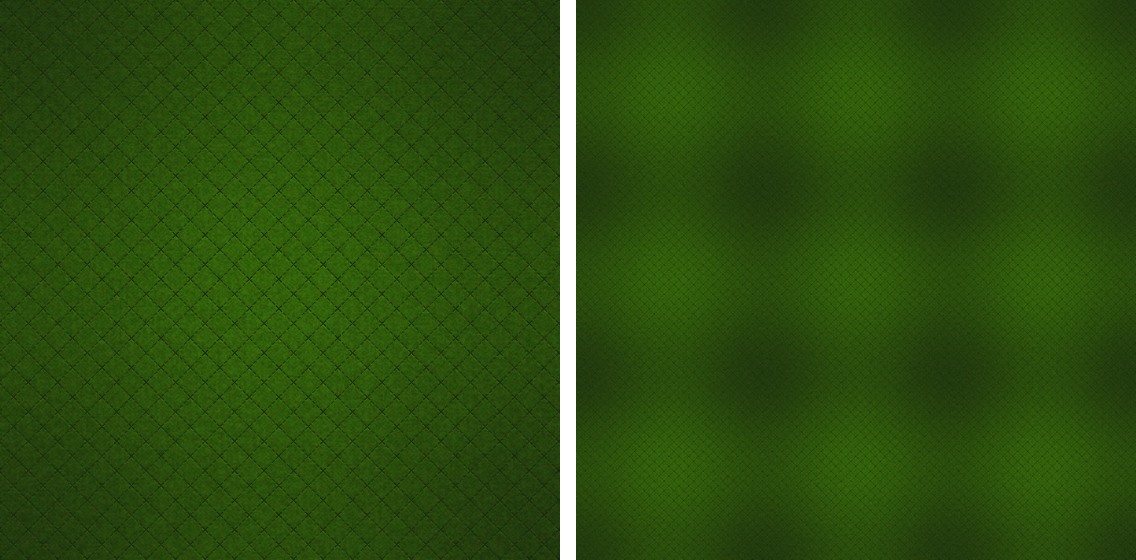
Left: one tile. Right: repeated 3 by 3.
This pattern is drawn by a three.js fragment shader. Its source:

```glsl
// Green felt quilted with a diagonal lattice of dashed stitches, lit softly from the centre.
varying vec2 vUv;

const float TAU = 6.2831853;

// Layout, in canvas units unless noted
const float REPEATS = 19.0;           // diamonds across and down
const vec2 LATTICE_SHIFT = vec2(-0.0020, 0.0014);
const float STITCH_HALF_WIDTH = 0.0007;
const float EDGE_SOFTNESS = 0.0013;
const float CROSS_ARM = 0.17;         // fractions of a diamond edge
const float DASH_CENTRE = 0.362;
const float DASH_HALF_LENGTH = 0.055;
const float GROOVE_WIDTH = 0.0022;
const vec2 LIGHT_OFFSET = vec2(0.0006, 0.0026);

// Colours
const vec3 FELT_CENTRE = vec3(0.200, 0.382, 0.040);
const vec3 FELT_CORNER = vec3(0.134, 0.230, 0.054);
const vec3 THREAD = vec3(0.078, 0.122, 0.050);

// Strengths
const float STITCH_OPACITY = 0.9;
const float DASH_STRENGTH = 0.8;
const float STITCH_WEAR = 0.35;
const float GROOVE_SHADE = 0.05;
const float HIGHLIGHT = 0.2;
const float FINE_GRAIN = 0.20;
const float GRAIN = 0.14;
const float FIBRE = 0.08;
const float MOTTLE = 0.06;
const float WEAVE = 0.035;
const float WARM_FLECKS = 0.035;

float hash(vec2 p) {
  return fract(sin(dot(p, vec2(127.1, 311.7))) * 43758.5453);
}

// Value noise that wraps after a whole number of cells
float wrapNoise(vec2 uv, vec2 cells) {
  vec2 p = uv * cells;
  vec2 cell = floor(p);
  vec2 f = fract(p);
  f = f * f * (3.0 - 2.0 * f);
  float a = hash(mod(cell, cells));
  float b = hash(mod(cell + vec2(1.0, 0.0), cells));
  float c = hash(mod(cell + vec2(0.0, 1.0), cells));
  float d = hash(mod(cell + vec2(1.0, 1.0), cells));
  return mix(mix(a, b, f.x), mix(c, d, f.x), f.y);
}

// Distance from each family of diagonals, as a fraction of a diamond edge
vec2 latticeOffset(vec2 uv) {
  vec2 p = uv - LATTICE_SHIFT;
  vec2 diagonal = vec2(p.x + p.y, p.x - p.y) * REPEATS;
  return abs(fract(diagonal + 0.5) - 0.5);
}

float strokeMask(float alongGap, float across) {
  float edgeLength = 1.0 / (REPEATS * sqrt(2.0));
  float d = length(vec2(max(alongGap, 0.0), across)) * edgeLength - STITCH_HALF_WIDTH;
  return 1.0 - smoothstep(-0.5 * EDGE_SOFTNESS, EDGE_SOFTNESS, d);
}

// One seam: a long stitch at each crossing, two short ones between
float seamMask(float along, float across) {
  float crossing = strokeMask(along - CROSS_ARM, across);
  float dash = strokeMask(abs(along - DASH_CENTRE) - DASH_HALF_LENGTH, across);
  return max(crossing, DASH_STRENGTH * dash);
}

float stitchMask(vec2 uv) {
  vec2 offset = latticeOffset(uv);
  return max(seamMask(offset.y, offset.x), seamMask(offset.x, offset.y));
}

float grooveMask(vec2 uv) {
  vec2 offset = latticeOffset(uv) / (REPEATS * sqrt(2.0));
  float d = min(offset.x, offset.y) / GROOVE_WIDTH;
  return exp(-d * d);
}

// Two sizes of grain, short level fibres, broader mottling and a faint woven rib
float feltTexture(vec2 uv) {
  float fineGrain = wrapNoise(uv, vec2(400.0)) - 0.5;
  float grain = wrapNoise(uv, vec2(256.0)) - 0.5;
  float fibre = wrapNoise(uv, vec2(110.0, 256.0)) - 0.5;
  float mottle = wrapNoise(uv, vec2(90.0)) - 0.5;
  float rib = sin(TAU * 128.0 * uv.x) * sin(TAU * 128.0 * uv.y);
  return 1.0 + FINE_GRAIN * fineGrain + GRAIN * grain + FIBRE * fibre
    + MOTTLE * mottle + WEAVE * rib;
}

void main() {
  // Periodic glow: one at the centre, zero at the corners
  vec2 wave = cos(TAU * (vUv - 0.5));
  float glow = 0.5 + 0.25 * (wave.x + wave.y);

  vec3 colour = mix(FELT_CORNER, FELT_CENTRE, glow) * feltTexture(vUv);
  colour.r += WARM_FLECKS * (wrapNoise(vUv, vec2(180.0)) - 0.5);

  // Pressed seam and its lit lower rim
  colour *= 1.0 - GROOVE_SHADE * grooveMask(vUv);
  colour *= 1.0 + HIGHLIGHT * stitchMask(vUv + LIGHT_OFFSET);

  // Stitches, unevenly worn and fainter away from the light
  float wear = 1.0 - STITCH_WEAR * wrapNoise(vUv, vec2(60.0));
  float opacity = STITCH_OPACITY * wear * mix(0.8, 1.0, glow);
  colour = mix(colour, THREAD, opacity * stitchMask(vUv));

  gl_FragColor = vec4(colour, 1.0);
}
```
